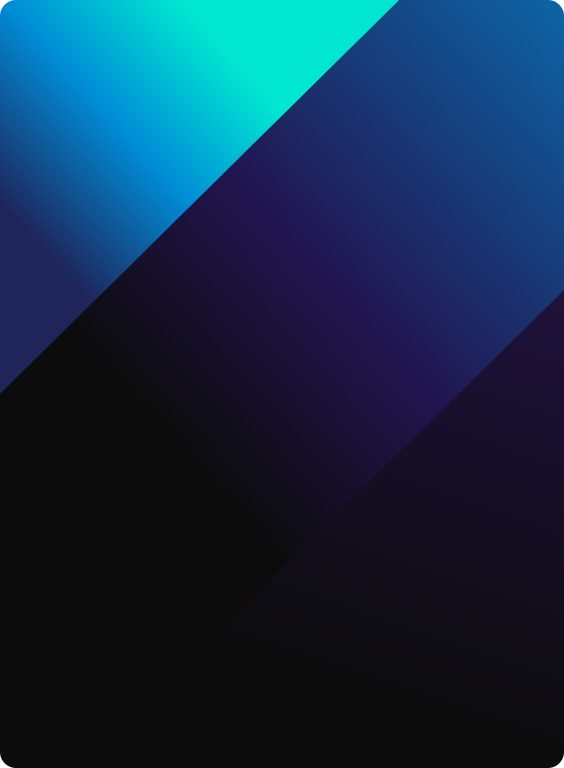
Reproduce this background procedurally as a Shadertoy shader.

```glsl
// Lengths are in canvas heights
const vec3 INK    = vec3(0.045, 0.046, 0.045);
const vec3 PLUM   = vec3(0.120, 0.068, 0.235);
const vec3 VIOLET = vec3(0.132, 0.080, 0.310);
const vec3 NAVY   = vec3(0.120, 0.140, 0.350);
const vec3 OCEAN  = vec3(0.050, 0.395, 0.650);
const vec3 AZURE  = vec3(0.000, 0.550, 0.840);
const vec3 AQUA   = vec3(0.000, 0.900, 0.820);
const vec3 PAPER  = vec3(1.0);

const vec2 DIAGONAL_AXIS = vec2(0.740, 0.673);  // upper two gradients
const vec2 LOWER_AXIS    = vec2(0.320, 0.947);  // lower gradient
const vec3 GLOW_STOPS    = vec3(0.493, 0.677, 0.843);
const vec3 BAND_STOPS    = vec3(0.450, 0.740, 1.216);
const vec2 LOWER_STOPS   = vec2(0.235, 0.824);

const vec2 UPPER_EDGE = vec2(0.987, 0.487);     // slope, intercept
const vec2 LOWER_EDGE = vec2(0.985, -0.101);
const float CORNER_RADIUS = 0.021;

float ramp(float a, float b, float x) {
    return clamp((x - a) / (b - a), 0.0, 1.0);
}

vec3 gradient(vec3 a, vec3 b, vec3 c, vec3 stops, float x) {
    vec3 firstHalf = mix(a, b, ramp(stops.x, stops.y, x));
    return mix(firstHalf, c, ramp(stops.y, stops.z, x));
}

// Signed distance to a sloped line, positive above it
float aboveLine(vec2 p, vec2 line) {
    return (p.y - line.x * p.x - line.y) / length(vec2(line.x, 1.0));
}

float roundedBox(vec2 p, vec2 halfSize, float radius) {
    vec2 q = abs(p) - halfSize + radius;
    return length(max(q, 0.0)) + min(max(q.x, q.y), 0.0) - radius;
}

// Antialiased coverage of the positive side
float coverage(float d) {
    return clamp(d * iResolution.y + 0.5, 0.0, 1.0);
}

void mainImage(out vec4 fragColor, in vec2 fragCoord) {
    vec2 p = fragCoord / iResolution.y;
    vec2 halfSize = 0.5 * iResolution.xy / iResolution.y;
    float along = dot(p, DIAGONAL_AXIS);

    // Gradients of the three panels
    vec3 glow  = gradient(NAVY, AZURE, AQUA, GLOW_STOPS, along);
    vec3 band  = gradient(INK, VIOLET, OCEAN, BAND_STOPS, along);
    vec3 lower = mix(INK, PLUM, ramp(LOWER_STOPS.x, LOWER_STOPS.y, dot(p, LOWER_AXIS)));

    // Stack the panels across the diagonal edges
    vec3 color = mix(lower, band, coverage(aboveLine(p, LOWER_EDGE)));
    color = mix(color, glow, coverage(aboveLine(p, UPPER_EDGE)));

    // Rounded card corners
    float card = roundedBox(p - halfSize, halfSize, CORNER_RADIUS);
    color = mix(PAPER, color, coverage(-card));

    fragColor = vec4(color, 1.0);
}
```
